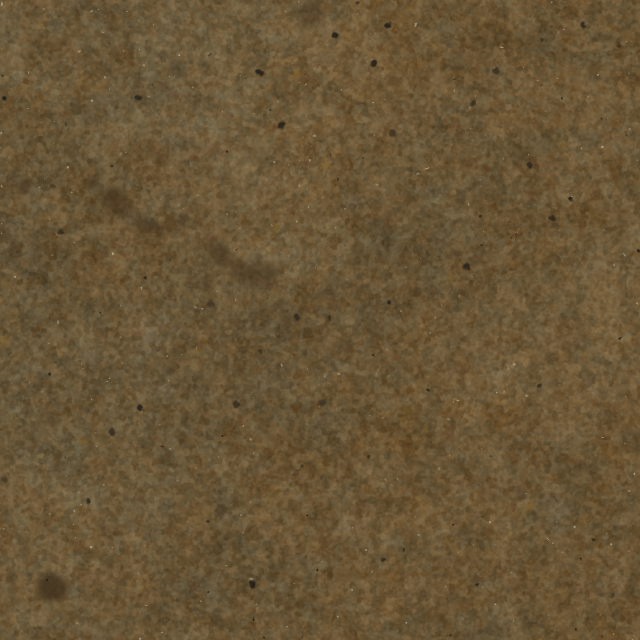
A WebGL 2 fragment shader for this texture:

```glsl
#version 300 es
precision highp float;
// Damp brown sand seen from above: soft cellular grains at several scales,
// shallow pits with pale lower rims, a smudged trail, and sparse dark,
// rusty, ochre and glinting grains scattered on jittered grids.

uniform vec2 u_resolution;
out vec4 fragColor;

const vec3 SAND = vec3(0.412, 0.335, 0.213);
const vec3 PIT_BROWN = vec3(0.235, 0.175, 0.100);
const vec3 RIM_PALE = vec3(0.50, 0.41, 0.25);
const vec3 BLACK_GRAIN = vec3(0.13, 0.115, 0.09);
const vec3 RUST_GRAIN = vec3(0.35, 0.21, 0.10);
const vec3 OCHRE_GRAIN = vec3(0.52, 0.38, 0.13);
const vec3 GLINT = vec3(0.74, 0.70, 0.60);

vec3 hash3(vec2 cell, float seed) {
    vec3 q = fract(vec3(cell.xyx) * vec3(0.1031, 0.1030, 0.0973) + seed * 0.137);
    q += dot(q, q.yxz + 33.33);
    return fract((q.xxy + q.yzz) * q.zyx);
}

// Cellular noise with blended borders: x is tone, y is warmth, about -0.5 to 0.5.
vec2 softGrains(vec2 p, float cells, float sharpness, float seed) {
    vec2 g = p * cells;
    vec2 base = floor(g);
    vec2 sum = vec2(0.0);
    float total = 0.0;
    for (int j = -1; j <= 1; j++) {
        for (int i = -1; i <= 1; i++) {
            vec2 cell = base + vec2(i, j);
            vec2 toCentre = cell + hash3(cell, seed).xy - g;
            float weight = exp(-sharpness * dot(toCentre, toCentre));
            sum += weight * (hash3(cell, seed + 5.0).xy - 0.5);
            total += weight;
        }
    }
    return sum / total;
}

// Coverage of round spots; radius.xy is the smallest and largest radius.
float scatter(vec2 p, float cells, float density, vec2 radius, float softness, float seed) {
    vec2 base = floor(p * cells);
    float cover = 0.0;
    for (int j = -1; j <= 1; j++) {
        for (int i = -1; i <= 1; i++) {
            vec2 cell = base + vec2(i, j);
            vec3 h = hash3(cell, seed);
            if (h.z > density) continue;
            float pick = h.z / density;
            float r = mix(radius.x, radius.y, pick * pick);
            float edge = max(r * softness, 0.0009);
            float d = length(p - (cell + h.xy) / cells);
            float strength = 0.45 + 0.55 * fract(pick * 7.3);
            cover = max(cover, strength * (1.0 - smoothstep(r - edge, r + edge, d)));
        }
    }
    return cover;
}

float segmentDistance(vec2 p, vec2 a, vec2 b) {
    vec2 ab = b - a;
    return length(p - a - ab * clamp(dot(p - a, ab) / dot(ab, ab), 0.0, 1.0));
}

void main() {
    vec2 p = gl_FragCoord.xy / u_resolution.y;
    vec2 blotch = softGrains(p, 6.0, 4.0, 1.0);
    vec2 patches = softGrains(p, 24.0, 5.0, 2.0);
    vec2 clumps = softGrains(p, 62.0, 6.0, 3.0);
    vec2 grains = softGrains(p, 135.0, 7.0, 4.0);
    vec2 dust = softGrains(p, 250.0, 7.0, 6.0);

    // Sand body: tone and warmth, slightly redder towards the right
    float tone = 0.045 * blotch.x + 0.045 * patches.x + 0.060 * clumps.x
               + 0.085 * grains.x + 0.060 * dust.x;
    float warmth = 0.018 * blotch.y + 0.025 * patches.y + 0.035 * clumps.y
                 + 0.040 * grains.y + 0.016 * (p.x - 0.5);
    vec3 color = SAND + tone * vec3(1.0, 0.95, 0.82) + warmth * vec3(0.6, -0.1, -0.6);

    // Smudged trail with a wavering, broken outline
    vec2 wobble = 0.022 * patches + 0.006 * clumps;
    vec2 bent = p + wobble + vec2(0.0, 0.012 * sin(p.x * 38.0));
    float trail = 1.0 - smoothstep(0.004, 0.030, segmentDistance(bent, vec2(0.15, 0.71), vec2(0.43, 0.56)));
    trail *= smoothstep(-0.30, 0.25, patches.y + blotch.x);
    color = mix(color, PIT_BROWN, 0.48 * trail);

    // Pits, deeper on the left, each with a pale lower rim
    vec2 pitPoint = p + 0.5 * wobble;
    vec2 pitRadius = vec2(0.009, 0.024);
    float depth = mix(0.75, 0.35, p.x);
    float rim = scatter(pitPoint + vec2(0.0, 0.022), 5.0, 0.42, pitRadius, 0.75, 11.0);
    float pit = scatter(pitPoint, 5.0, 0.42, pitRadius, 0.45, 11.0);
    color = mix(color, RIM_PALE, 0.30 * rim * (1.0 - pit));
    color = mix(color, PIT_BROWN, depth * pit);

    // Odd grains and glints, with slightly ragged outlines
    vec2 ragged = p + 0.004 * grains;
    color = mix(color, RUST_GRAIN, 0.45 * scatter(ragged, 30.0, 0.12, vec2(0.002, 0.006), 0.7, 21.0));
    color = mix(color, OCHRE_GRAIN, 0.50 * scatter(ragged, 14.0, 0.12, vec2(0.002, 0.007), 0.8, 31.0));
    color = mix(color, BLACK_GRAIN, 0.90 * scatter(ragged, 22.0, 0.17, vec2(0.0014, 0.0058), 0.45, 41.0));
    color = mix(color, GLINT, 0.75 * scatter(ragged, 42.0, 0.17, vec2(0.0007, 0.0019), 0.6, 51.0));

    fragColor = vec4(clamp(color, 0.0, 1.0), 1.0);
}
```
